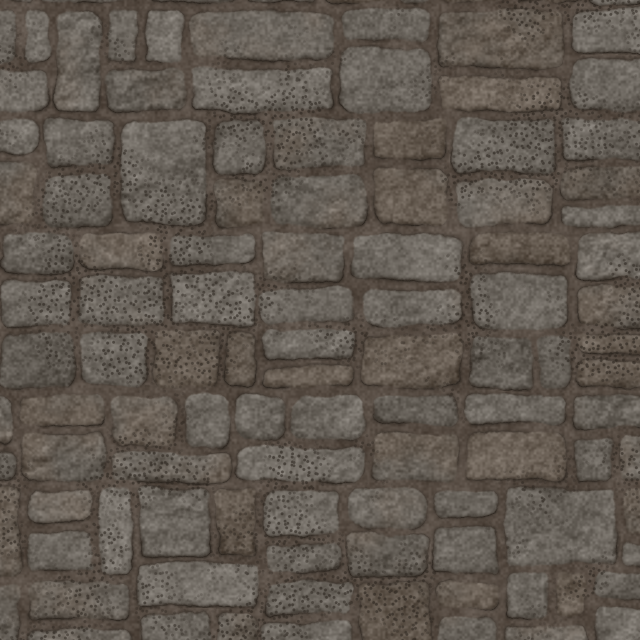
Reproduce this texture procedurally as a WebGL 1 fragment shader.

```glsl
precision highp float;
// Weathered ashlar wall: rough grey and brown blocks set in earthy mortar.
// Jittered bands are cut again and again into blocks; each block is a rounded
// box, lit by the slope of a rock height made of layered and cellular noise.
uniform vec2 u_resolution;

struct Stone { vec2 center; vec2 halfSize; float id; };

const vec2 UNIT = vec2(0.34, 0.205);
const vec2 TO_LIGHT = vec2(-0.0022, 0.0042);
const vec3 GREY_ROCK = vec3(0.427, 0.405, 0.376);
const vec3 BROWN_ROCK = vec3(0.398, 0.357, 0.316);
const vec3 MORTAR = vec3(0.345, 0.303, 0.268);
const vec3 CREVICE = vec3(0.17, 0.145, 0.12);

float hash(vec2 p) {
  vec3 q = fract(p.xyx * 0.1031);
  q += dot(q, q.yzx + 33.33);
  return fract((q.x + q.y) * q.z);
}

float valueNoise(vec2 p) {
  vec2 i = floor(p), f = fract(p);
  f = f * f * (3.0 - 2.0 * f);
  float low = mix(hash(i), hash(i + vec2(1.0, 0.0)), f.x);
  float high = mix(hash(i + vec2(0.0, 1.0)), hash(i + 1.0), f.x);
  return mix(low, high, f.y);
}

float layeredNoise(vec2 p) {
  float sum = 0.0, weight = 0.5;
  for (int i = 0; i < 5; i++) {
    sum += weight * valueNoise(p);
    p = mat2(1.6, 1.2, -1.2, 1.6) * p + 7.3;
    weight *= 0.55;
  }
  return sum / 1.055;
}

// Distance to the nearest scattered point
float cellular(vec2 p) {
  vec2 cell = floor(p);
  float nearest = 8.0;
  for (int y = -1; y <= 1; y++) {
    for (int x = -1; x <= 1; x++) {
      vec2 c = cell + vec2(float(x), float(y));
      vec2 d = c + vec2(hash(c), hash(c + 57.3)) - p;
      nearest = min(nearest, dot(d, d));
    }
  }
  return sqrt(nearest);
}

// Jittered interval edges, and the index of the interval that holds x
float edgeAt(float i, float seed) {
  return i + 0.4 * (hash(vec2(i, seed)) - 0.5);
}

float intervalIndex(float x, float seed) {
  float i = floor(x);
  return i - 1.0 + step(edgeAt(i, seed), x) + step(edgeAt(i + 1.0, seed), x);
}

Stone findStone(vec2 p) {
  vec2 q = p / UNIT;
  float row = intervalIndex(q.y, 3.7);
  float seed = row * 13.1 + 41.0;
  q.x += hash(vec2(seed, 9.0));
  float column = intervalIndex(q.x, seed);
  vec2 lo = vec2(edgeAt(column, seed) - hash(vec2(seed, 9.0)), edgeAt(row, 3.7)) * UNIT;
  vec2 hi = vec2(edgeAt(column + 1.0, seed) - hash(vec2(seed, 9.0)), edgeAt(row + 1.0, 3.7)) * UNIT;
  float id = hash(vec2(column, seed)) * 97.0;
  for (int i = 0; i < 5; i++) {
    vec2 size = hi - lo;
    float chance = hash(vec2(id, 2.3));
    if (size.x * size.y < 0.011 + 0.021 * chance * chance) break;
    float across = step(size.y * mix(1.1, 2.0, hash(vec2(id, 5.9))), size.x);
    vec2 axis = vec2(across, 1.0 - across);
    vec2 cut = mix(lo, hi, mix(0.34, 0.66, hash(vec2(id, 8.1))));
    float side = step(dot(cut, axis), dot(p, axis));
    lo = mix(lo, cut, axis * side);
    hi = mix(hi, cut, axis * (1.0 - side));
    id = hash(vec2(id, 11.0 + 6.0 * side)) * 97.0;
  }
  return Stone((lo + hi) * 0.5, (hi - lo) * 0.5, id);
}

float roundedBox(vec2 p, vec2 halfSize, float radius) {
  vec2 d = abs(p) - halfSize + radius;
  return length(max(d, 0.0)) + min(max(d.x, d.y), 0.0) - radius;
}

float rockHeight(vec2 p) {
  vec2 bend = vec2(valueNoise(p * 31.0), valueNoise(p * 31.0 + 19.0));
  return layeredNoise(p * vec2(13.0, 17.0)) - 0.3 * cellular(p * vec2(15.0, 21.0) + bend);
}

void main() {
  vec2 p = gl_FragCoord.xy / u_resolution.y;
  float pixel = 1.0 / u_resolution.y;

  // Block outline, with wavering and chipped sides
  vec2 bent = p + 0.0022 * sin(p.yx * vec2(37.0, 31.0) + 2.0 * sin(p * 17.0));
  Stone stone = findStone(bent);
  vec2 local = bent - stone.center;
  vec2 halfSize = stone.halfSize - mix(0.005, 0.0085, hash(vec2(stone.id, 1.7)));
  float radius = min(mix(0.006, 0.019, hash(vec2(stone.id, 4.1))), 0.6 * min(halfSize.x, halfSize.y));
  float dist = roundedBox(local, halfSize, radius) + 0.011 * (layeredNoise(p * 38.0) - 0.5);
  float cover = 1.0 - smoothstep(-pixel - 0.0008, pixel + 0.0008, dist);

  // Rock tone: block tint, stains and slope lighting
  vec2 rockPoint = p + stone.id * 0.37;
  float stain = layeredNoise(rockPoint * 9.0);
  float roughness = mix(0.25, 0.7, hash(vec2(stone.id, 6.6)));
  float slope = rockHeight(rockPoint) - rockHeight(rockPoint + TO_LIGHT);
  float brown = smoothstep(0.55, 0.85, hash(vec2(stone.id, 3.3)) + 0.7 * (stain - 0.5));
  vec3 rock = mix(GREY_ROCK, BROWN_ROCK, brown);
  rock += 0.05 * (hash(vec2(stone.id, 7.7)) - 0.5) + 0.14 * (stain - 0.5) + roughness * slope;

  // Worn rim: lit above, dark below
  float rim = smoothstep(-0.011, 0.0, dist);
  rock += rim * (0.035 * local.y / halfSize.y - 0.025);

  // Mortar, fine grain and pits
  vec3 color = mix(MORTAR + 0.13 * (layeredNoise(p * 24.0) - 0.5), rock, cover);
  float grain = valueNoise(p * 250.0) + 0.7 * valueNoise(p * 131.0 + 5.0) - 0.85;
  color += mix(0.07, 0.1, cover) * grain;
  float pitted = smoothstep(0.42, 0.68, layeredNoise(p * 11.0 + 31.0));
  float pit = pitted * (1.0 - smoothstep(0.12, 0.36, cellular(p * 105.0)));
  color = mix(color, CREVICE, 0.6 * pit);

  // Broken shadow line where block and mortar meet, deepest underneath
  float below = smoothstep(0.3, -1.0, local.y / halfSize.y);
  float gap = exp(-abs(dist - 0.001) / 0.0022) * smoothstep(0.3, 0.65, layeredNoise(p * 21.0 + 3.0));
  color = mix(color, CREVICE, gap * mix(0.5, 0.95, below));

  gl_FragColor = vec4(clamp(color, 0.0, 1.0), 1.0);
}
```
